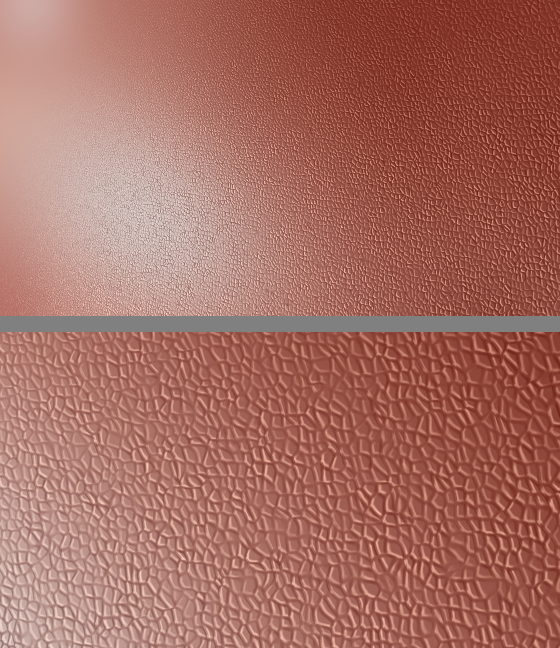
Top, the full canvas; bottom, a detail of the centre.
Write a WebGL 1 fragment shader that draws this texture.

```glsl
precision highp float;
// Glossy red-brown leather seen at a slant, with a soft highlight at lower left.
// Cellular grain is laid out on a log-polar map, so that it grows to the right,
// then embossed along the light direction over smooth colour gradients.

uniform vec2 u_resolution;

vec2 hash2(vec2 p) {
  return fract(sin(vec2(dot(p, vec2(127.1, 311.7)), dot(p, vec2(269.5, 183.3)))) * 43758.5453);
}

float noise(vec2 p) {
  vec2 i = floor(p), f = fract(p);
  f = f * f * (3.0 - 2.0 * f);
  return mix(mix(hash2(i).x, hash2(i + vec2(1, 0)).x, f.x),
             mix(hash2(i + vec2(0, 1)).x, hash2(i + vec2(1, 1)).x, f.x), f.y);
}

// Distance from the pole: the local grain size is proportional to it
float grainScale(vec2 p) {
  return length(p - vec2(-0.7, 0.6));
}

vec2 grainMap(vec2 p) {
  vec2 d = p - vec2(-0.7, 0.6);
  vec2 g = 138.0 * vec2(log(length(d)), atan(d.y, d.x));
  g += 0.7 * vec2(noise(g * 0.6), noise(g * 0.6 + 37.0));
  return vec2(g.x * 1.1 + g.y * 0.3, g.y * 0.82);
}

// Rounded pebbles separated by creases
float grainHeight(vec2 p) {
  vec2 g = grainMap(p);
  vec2 cell = floor(g), f = fract(g);
  float nearest = 8.0, second = 8.0;
  for (int j = -1; j <= 1; j++) {
    for (int i = -1; i <= 1; i++) {
      vec2 o = vec2(float(i), float(j));
      float d = length(o + 0.1 + 0.8 * hash2(cell + o) - f);
      second = min(second, max(nearest, d));
      nearest = min(nearest, d);
    }
  }
  return smoothstep(0.0, 0.42, second - nearest) + 0.25 * noise(g * 1.9);
}

float glow(vec2 p, vec2 center, vec2 radius) {
  vec2 d = (p - center) / radius;
  return exp(-dot(d, d));
}

void main() {
  vec2 p = gl_FragCoord.xy / u_resolution.y;

  // Base colour: pale at the left, deep red at upper right
  float shade = smoothstep(0.05, 1.45, p.x + 0.35 * (p.y - 0.5));
  vec3 color = mix(vec3(0.77, 0.54, 0.49), vec3(0.51, 0.21, 0.16), shade);
  color += vec3(0.05, 0.08, 0.085) * smoothstep(0.95, 0.05, p.y) * smoothstep(0.5, 1.4, p.x);
  color += 0.025 * (noise(p * 4.0) - 0.5);

  // Lower left corner shadow and the reflections along the left edge
  color -= vec3(0.05, 0.1, 0.09) * glow(p, vec2(0.0, 0.0), vec2(0.2, 0.3));
  color = mix(color, vec3(0.83, 0.62, 0.56), 0.8 * glow(p, vec2(0.0, 0.62), vec2(0.22, 0.2)));
  color = mix(color, vec3(0.82, 0.70, 0.69), 0.8 * glow(p, vec2(0.1, 1.0), vec2(0.14, 0.16)));

  // Main highlight, stretched down to the right
  vec2 h = p - vec2(0.44, 0.32);
  h = vec2(0.8 * h.x - 0.6 * h.y, 0.6 * h.x + 0.8 * h.y);
  float highlight = glow(h, vec2(0.0), vec2(0.46, 0.3));
  color = mix(color, vec3(0.825, 0.77, 0.755), 0.95 * highlight);

  // Emboss the grain: slopes facing the lower left catch light
  vec2 toward = vec2(0.85, 0.5) * 0.16 * grainScale(p) / 138.0;
  float before = grainHeight(p - toward);
  float after = grainHeight(p + toward);
  float relief = after - before;
  float crease = 1.0 - smoothstep(0.0, 1.0, 0.5 * (before + after));

  // The grain fades in the blurred left part and softens at the top
  float strength = smoothstep(0.0, 0.75, p.x + 0.35 * (0.6 - p.y));
  strength *= mix(1.0, 0.5, smoothstep(0.4, 1.0, p.y));
  strength *= 0.4 + noise(grainMap(p) * 0.9 + 11.0);

  // Short bright glints, softer shadows and dark creases inside the highlight
  float glint = max(relief - 0.08, 0.0);
  color += vec3(0.26, 0.28, 0.25) * glint * strength * (1.0 - 0.5 * highlight);
  color -= vec3(0.08, 0.09, 0.085) * max(-relief, 0.0) * strength * (1.0 + highlight);
  color -= vec3(0.05, 0.07, 0.07) * crease * strength * (0.4 + 1.8 * highlight);

  gl_FragColor = vec4(clamp(color, 0.0, 1.0), 1.0);
}
```
